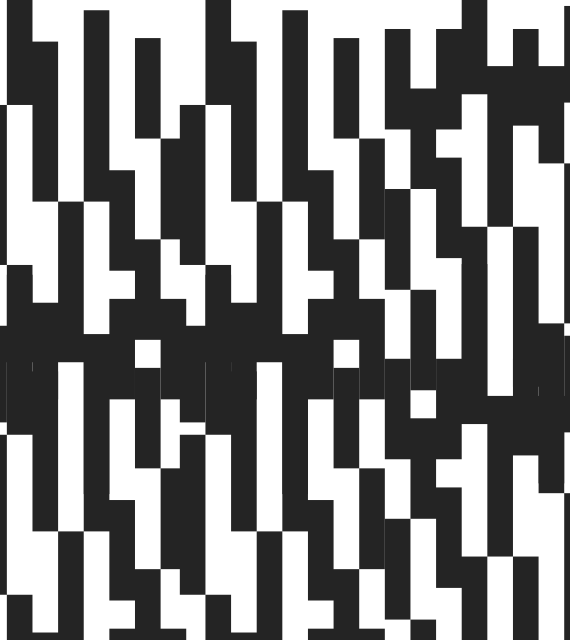
Give the GLSL for this pattern, as a Shadertoy shader.

```glsl
// Staggered dark bars on white: a ragged tile of eight columns, two runs each,
// steps away from a vertical seam with a slight overlap and repeats downward.
// Right of the seam the tile is turned by 180 degrees. Unit: canvas height.

#define PITCH 0.04004     // column width
#define SEAM 0.6013       // x where the turned tiles begin
#define TILE_STEP 7.75    // columns between tiles; the last quarter overlaps
#define ROW_STEP 0.5153   // vertical repeat
#define TURN_SUM 0.6693   // y + turned y for the half turn
#define TILES 2           // tiles outward on each side of the seam
#define ROWS 2            // tile rows, starting at the top
#define INK vec3(0.14)
#define PAPER vec3(1.0)

const int COLUMNS = 8;

// Dark runs per column, outward from the seam: start, end, start, end
const vec4 RUNS[COLUMNS] = vec4[COLUMNS](
    vec4( 0.2165, 0.374, 0.467, 0.624),
    vec4( 0.0595, 0.2165, 0.374, 0.531),
    vec4( 0.266, 0.423, 0.467, 0.624),
    vec4( 0.016, 0.315, 0.522, 0.772),
    vec4( 0.315, 0.566, 0.0, 0.0),
    vec4( 0.065, 0.315, 0.473, 0.624),
    vec4(-0.086, 0.164, 0.414, 0.566),
    vec4( 0.164, 0.414, 0.509, 0.660));

// Antialiased coverage of the interval from lo to hi
float span(float p, float lo, float hi, float pixel) {
    return clamp((p - lo) / pixel + 0.5, 0.0, 1.0)
         - clamp((p - hi) / pixel + 0.5, 0.0, 1.0);
}

// Ink coverage of one tile; p.x in columns, p.y in canvas heights
float tileInk(vec2 p, vec2 pixel) {
    float ink = 0.0;
    for (int c = 0; c < COLUMNS; c++) {
        vec4 run = RUNS[c];
        float bars = span(p.y, run.x, run.y, pixel.y)
                   + span(p.y, run.z, run.w, pixel.y);
        ink += span(p.x, float(c), float(c + 1), pixel.x) * bars;
    }
    return min(ink, 1.0);
}

void mainImage(out vec4 fragColor, in vec2 fragCoord) {
    float pixelSize = 1.0 / iResolution.y;
    vec2 pixel = vec2(pixelSize / PITCH, pixelSize);
    float column = (fragCoord.x * pixelSize - SEAM) / PITCH;
    float down = 1.0 - fragCoord.y * pixelSize;

    // Tiles multiply, leaving faint hairlines where separate tiles abut
    float light = 1.0;
    for (int side = 0; side < 2; side++) {
        bool turned = side == 1;
        float outward = turned ? column : -column;
        for (int row = 0; row < ROWS; row++) {
            float y = down - float(row) * ROW_STEP;
            if (turned) y = TURN_SUM - y;
            for (int tile = 0; tile < TILES; tile++) {
                vec2 p = vec2(outward - float(tile) * TILE_STEP, y);
                light *= 1.0 - tileInk(p, pixel);
            }
        }
    }
    fragColor = vec4(mix(INK, PAPER, light), 1.0);
}
```
